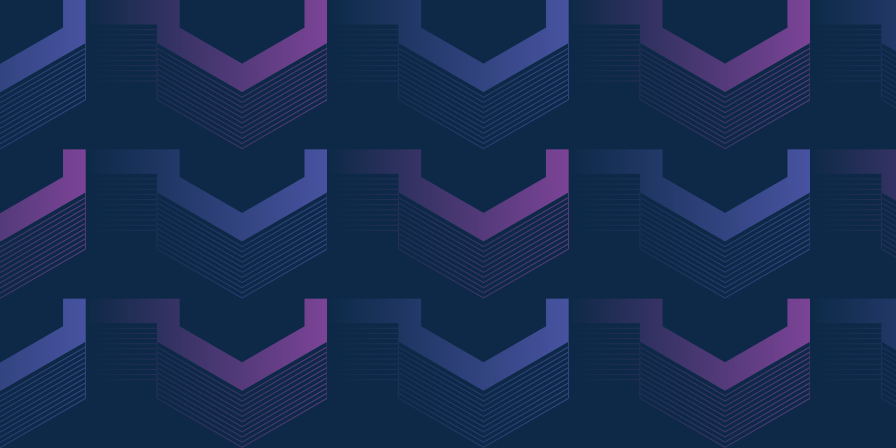
Give the GLSL for this pattern, as a WebGL 2 fragment shader.

```glsl
#version 300 es
precision highp float;
// Staggered violet and blue chevron ribbons with fine echo lines on navy.

uniform vec2 u_resolution;
out vec4 outColor;

// Lengths are in row heights; y runs downward inside a row.
const float ROWS = 3.0;
const float PERIOD = 1.617;
const float CENTER_X = 0.004;
const float OUTER_HALF = 0.570;
const float INNER_HALF = 0.418;
const float WING_DEPTH = 0.164;
const float INNER_TIP = 0.426;
const float OUTER_TIP = 0.617;
const float SLOPE = 0.577;
const float LINE_GAP = 0.0344;
const float LINE_COUNT = 11.0;
const float LINE_WIDTH = 0.007;
const float LINE_ALPHA = 0.72;

const vec3 NAVY = vec3(0.051, 0.161, 0.278);
const vec3 VIOLET = vec3(0.485, 0.265, 0.590);
const vec3 BLUE = vec3(0.280, 0.325, 0.630);

// Coverage of the half-plane d < 0.
float inside(float d, float px) {
    return clamp(0.5 - d / px, 0.0, 1.0);
}

// Exact box coverage, so hairlines keep their weight at any size.
float stroke(float d, float width, float px) {
    return inside(d - 0.5 * width, px) - inside(d + 0.5 * width, px);
}

// Set of evenly spaced lines below the level n = 0.
float echoLines(float n, float stretch, float px) {
    float index = clamp(round(n / LINE_GAP), 1.0, LINE_COUNT);
    return stroke((n - index * LINE_GAP) * stretch, LINE_WIDTH, px);
}

// Solid ribbon: left wing, two posts and the chevron.
float ribbon(vec2 p, float px) {
    float ax = abs(p.x);
    float level = p.y + SLOPE * ax;
    float slant = inversesqrt(1.0 + SLOPE * SLOPE);
    float body = inside(max(ax - OUTER_HALF, (level - OUTER_TIP) * slant), px);
    float notch = inside(max(ax - INNER_HALF, (level - INNER_TIP) * slant), px);
    float wing = inside(max(p.x + OUTER_HALF, p.y - WING_DEPTH), px);
    return clamp(body - notch + wing, 0.0, 1.0) * inside(-p.y, px);
}

// Hairlines: slanted echoes, their side borders and the wing echoes.
float hairlines(vec2 p, float px) {
    float ax = abs(p.x);
    float n = p.y + SLOPE * ax - OUTER_TIP;
    float slant = inversesqrt(1.0 + SLOPE * SLOPE);
    float echoes = echoLines(n, slant, px) * inside(ax - OUTER_HALF, px);
    float span = inside(-n, px) * inside(n - LINE_GAP * LINE_COUNT, px);
    float borders = stroke(ax - OUTER_HALF, LINE_WIDTH, px) * span;
    float wing = echoLines(p.y - WING_DEPTH, 1.0, px) * inside(p.x + OUTER_HALF, px);
    return max(max(echoes, borders), wing);
}

void main() {
    float px = ROWS / u_resolution.y;
    vec2 pos = vec2(gl_FragCoord.x, u_resolution.y - gl_FragCoord.y) * px;

    // Each column starts where the previous chevron ends.
    float wingStart = OUTER_HALF - PERIOD;
    float x = pos.x - CENTER_X - wingStart;
    float column = floor(x / PERIOD);
    float across = x - column * PERIOD;
    float firstRow = floor(pos.y - 0.5);

    // Blend the two nearest rows so their shared boundary stays smooth.
    vec3 color = NAVY;
    for (int i = 0; i < 2; i++) {
        float row = firstRow + float(i);
        vec2 p = vec2(across + wingStart, pos.y - row);
        vec3 hue = mix(BLUE, VIOLET, mod(column + row, 2.0));
        vec3 tint = mix(NAVY, hue, clamp(across / PERIOD, 0.0, 1.0));
        color = mix(color, tint, LINE_ALPHA * hairlines(p, px));
        color = mix(color, tint, ribbon(p, px));
    }
    outColor = vec4(color, 1.0);
}
```
